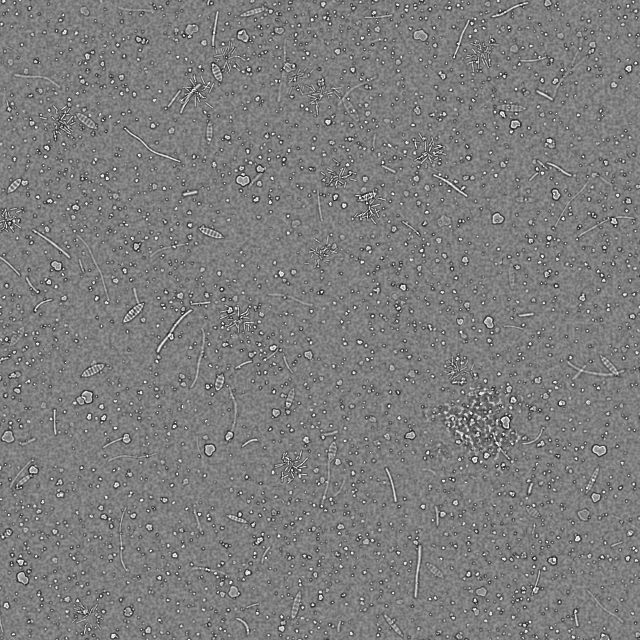
Give the GLSL for this texture map, as a three.js fragment shader.

```glsl
// Grey micrograph of sediment: fine gradient-noise grain strewn with lumpy
// grains, bent fibres, striped rods and tufts of needles. Each kind is
// scattered on a jittered grid and adds a light body with a dark rim.

varying vec2 vUv;

const float BASE_TONE = 0.500;
const float GROUND_FINE = 0.15;     // contrast of the ground grain
const float GROUND_COARSE = 0.085;
const float SOFT = 0.0010;          // edge softness in canvas units
const float RIM_LIGHT = 0.24;
const vec2 LIGHT_DIR = vec2(-0.6, 0.8);
const vec2 PATCH_CENTER = vec2(0.745, 0.335);
const float PATCH_RADIUS = 0.085;
const vec2 TUFT_CENTER = vec2(0.53, 0.74);
const float FIBRE_CELLS = 9.0;
const float ROD_CELLS = 8.0;
const float TUFT_CELLS = 10.0;
const int NEEDLES = 26;

vec4 hash4(vec2 p, float seed) {
  vec4 q = fract(vec4(p.xyx, p.y + seed) * vec4(0.1031, 0.1030, 0.0973, 0.1099) + seed * 0.137);
  q += dot(q, q.wzxy + 33.33);
  return fract((q.xxyz + q.yzzw) * q.zywx);
}

float cornerSlope(vec2 cell, vec2 f, vec2 corner) {
  float a = 6.28318 * hash4(cell + corner, 1.0).x;
  return dot(vec2(cos(a), sin(a)), f - corner);
}

float gradientNoise(vec2 p) {
  vec2 cell = floor(p), f = fract(p);
  vec2 s = f * f * f * (f * (f * 6.0 - 15.0) + 10.0);
  vec2 e = vec2(0.0, 1.0);
  return mix(mix(cornerSlope(cell, f, e.xx), cornerSlope(cell, f, e.yx), s.x),
             mix(cornerSlope(cell, f, e.xy), cornerSlope(cell, f, e.yy), s.x), s.y);
}

float bell(float x, float width) { return exp(-x * x / (width * width)); }

vec2 turn(vec2 p, float a) {
  return vec2(cos(a) * p.x + sin(a) * p.y, cos(a) * p.y - sin(a) * p.x);
}

// Thin raised line: light core, dark flanks
float ridge(float d, float width) {
  return 0.40 * bell(d, width) - 0.19 * bell(d - 2.2 * width, width);
}

// Light outline inside the shape, dark halo outside it
float outlined(float d, float body, float halo) {
  return smoothstep(SOFT, -SOFT, d) * (body + RIM_LIGHT * bell(d + 0.0012, 0.0013))
       - halo * bell(d - 0.0014, 0.0012);
}

float grains(vec2 p, float cells, vec2 radii, float share, float body, float halo, float seed) {
  float tone = 0.0;
  vec2 home = floor(p * cells);
  for (int j = -1; j <= 1; j++) for (int i = -1; i <= 1; i++) {
    vec2 cell = home + vec2(float(i), float(j));
    vec4 h = hash4(cell, seed), k = hash4(cell, seed + 7.0);
    if (h.z > share) continue;
    vec2 side = p - (cell + h.xy) / cells;
    vec2 q = turn(side, 6.28 * k.x);
    float r = mix(radii.x, radii.y, h.w * h.w);
    float a = atan(q.y, q.x + 1e-6);
    float lump = 1.0 + 0.25 * k.w * sin(2.0 * a) + 0.12 * sin(3.0 * a + 6.0 * k.y)
               + 0.07 * sin(5.0 * a + 9.0 * k.y);
    float shade = 1.0 + 0.4 * dot(side, LIGHT_DIR) / (length(side) + 0.001);
    tone += outlined(length(q) - r * lump, body * shade, halo) * mix(0.35, 1.35, k.z);
  }
  return tone;
}

float fibres(vec2 p, float cells, float reach, float share, float seed) {
  float tone = 0.0;
  vec2 home = floor(p * cells);
  for (int j = -1; j <= 1; j++) for (int i = -1; i <= 1; i++) {
    vec2 cell = home + vec2(float(i), float(j));
    vec4 h = hash4(cell, seed), k = hash4(cell, seed + 7.0);
    if (h.z > share) continue;
    vec2 q = turn(p - (cell + h.xy) / cells, 6.28 * h.w);
    float bend = (k.x - 0.5) * 0.7 / reach;
    float d = (q.y - bend * q.x * q.x) / sqrt(1.0 + 4.0 * bend * bend * q.x * q.x);
    float past = max(abs(q.x) - reach * mix(0.35, 1.0, k.y), 0.0);
    tone += ridge(length(vec2(d, past)), mix(0.0009, 0.0015, k.w)) * mix(0.2, 1.1, k.z);
  }
  return tone;
}

float rods(vec2 p) {
  float tone = 0.0;
  vec2 home = floor(p * ROD_CELLS);
  for (int j = -1; j <= 1; j++) for (int i = -1; i <= 1; i++) {
    vec2 cell = home + vec2(float(i), float(j));
    vec4 h = hash4(cell, 61.0), k = hash4(cell, 68.0);
    if (h.z > 0.36) continue;
    vec2 q = turn(p - (cell + h.xy) / ROD_CELLS, 6.28 * h.w);
    vec2 size = vec2(mix(0.013, 0.024, k.x), mix(0.003, 0.0058, k.y));
    float taper = 1.0 - pow(min(abs(q.x) / size.x, 1.0), 3.0);
    float d = max(abs(q.y) - size.y * taper, abs(q.x) - size.x);
    float stripes = 0.16 * sin(q.x * mix(900.0, 1300.0, k.w));
    tone += outlined(d, 0.02 + stripes, 0.19) * mix(0.3, 1.1, k.z);
  }
  return tone;
}

float tufts(vec2 p) {
  float tone = 0.0;
  vec2 home = floor(p * TUFT_CELLS);
  for (int j = -1; j <= 1; j++) for (int i = -1; i <= 1; i++) {
    vec2 cell = home + vec2(float(i), float(j));
    vec4 h = hash4(cell, 83.0);
    vec2 center = (cell + h.xy) / TUFT_CELLS, q = p - center;
    float share = 0.08 + 0.5 * bell(length(center - TUFT_CENTER), 0.2);
    if (h.z > share || length(q) > 0.045) continue;
    for (int n = 0; n < NEEDLES; n++) {
      vec4 k = hash4(cell * 17.0 + float(n), 91.0);
      vec2 s = turn(q, 6.28 * k.x) - vec2(0.022 * k.y, 0.0);
      s = turn(s, 2.4 * (k.z - 0.5));
      float along = clamp(s.x, 0.0, mix(0.003, 0.015, k.w));
      tone += ridge(length(s - vec2(along, 0.0)), 0.0008) * mix(0.4, 0.85, h.w);
    }
  }
  return clamp(tone, -0.2, 0.38);
}

void main() {
  vec2 p = vUv;
  float ragged = 0.06 * gradientNoise(p * 30.0);
  float patchy = smoothstep(PATCH_RADIUS, 0.02, length(p - PATCH_CENTER) + ragged);
  float crowd = clamp(0.40 + 0.65 * gradientNoise(p * 6.0 + 3.7), 0.15, 0.75) + 0.3 * patchy;
  vec2 bent = p + 0.008 * vec2(gradientNoise(p * 22.0), gradientNoise(p * 22.0 + 50.0));

  // Ground: fine grain over coarser mottling, with bright flecks in the patch
  float coarse = gradientNoise(turn(p, 0.6) * 135.0 + 40.0);
  float fleck = gradientNoise(turn(p, 1.1) * 170.0 + 20.0);
  float tone = BASE_TONE + GROUND_FINE * gradientNoise(p * 235.0) + GROUND_COARSE * coarse;
  tone += 0.03 * gradientNoise(p * 60.0 + 9.0);
  tone += patchy * (0.32 * smoothstep(0.14, 0.32, fleck) - 0.12 * smoothstep(0.1, -0.1, fleck));

  // Scattered matter, from dust to large pieces
  tone += grains(p, 92.0, vec2(0.0007, 0.0023), crowd, 0.25, 0.15, 11.0);
  tone += grains(p, 42.0, vec2(0.0016, 0.0045), 0.75 * crowd, 0.13, 0.20, 23.0);
  tone += grains(p, 15.0, vec2(0.0036, 0.0090), 0.28, 0.06, 0.25, 37.0);
  tone += fibres(bent, FIBRE_CELLS, 0.055, 0.42, 43.0);
  tone += fibres(bent, 2.0 * FIBRE_CELLS, 0.020, 0.14, 53.0);
  tone += rods(p) + tufts(p);

  gl_FragColor = vec4(vec3(clamp(tone, 0.16, 0.93)), 1.0);
}
```
